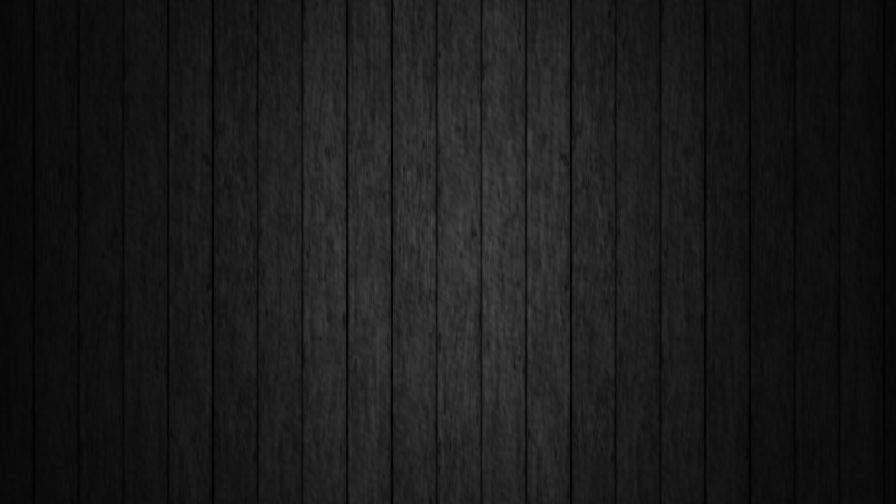
Reproduce this texture procedurally as a Shadertoy shader.

```glsl
#define PLANK_WIDTH 0.0888
#define SEAM_OFFSET 0.0225
#define PLANK_PERIOD 8.0
#define GLOW_CENTER vec2(0.0, 0.02)
#define GLOW_FALLOFF vec2(4.5, 2.2)
#define GLOW_LEVEL 0.160
#define AMBIENT_LEVEL 0.046
#define GRAIN_STRENGTH 0.80
#define FIGURE_STRENGTH 0.11
#define KNOT_STRENGTH 0.38
#define SEAM_HALF_WIDTH 0.0019

const float PLANK_TONE[8] = float[8](0.94, 0.98, 1.06, 1.06, 0.93, 0.95, 1.05, 1.0);
const float SEAM_DEPTH[8] = float[8](0.80, 0.55, 0.50, 0.66, 0.80, 0.48, 0.55, 0.76);

float hash(vec2 cell) {
    vec3 q = fract(cell.xyx * vec3(0.1031, 0.1030, 0.0973));
    q += dot(q, q.yzx + 33.33);
    return fract((q.x + q.y) * q.z);
}

float noise(vec2 p) {
    vec2 cell = floor(p);
    vec2 f = fract(p);
    f = f * f * (3.0 - 2.0 * f);
    return mix(mix(hash(cell), hash(cell + vec2(1, 0)), f.x),
               mix(hash(cell + vec2(0, 1)), hash(cell + vec2(1, 1)), f.x), f.y);
}

float fbm(vec2 p) {
    float sum = 0.0;
    float weight = 0.5;
    for (int i = 0; i < 4; i++) {
        sum += weight * noise(p);
        p = p * 2.03 + 17.1;
        weight *= 0.5;
    }
    return sum;
}

// Fine vertical fibres, broken by short oblique pores
float woodGrain(vec2 p) {
    float bend = 0.014 * (noise(p * vec2(14.0, 5.0)) - 0.5);
    vec2 q = vec2(p.x + bend, p.y);
    float streaks = noise(q * vec2(120.0, 9.0));
    float fibres = noise(q * vec2(215.0, 32.0) + 31.0);
    float pores = noise(vec2(q.x * 170.0 + q.y * 45.0, q.y * 110.0));
    return 0.28 * streaks + 0.38 * fibres + 0.34 * pores - 0.5;
}

// Long nested contours, like the growth rings of a flat-sawn board
float woodFigure(vec2 p) {
    float field = fbm(p * vec2(30.0, 4.0) + 5.0);
    float rings = sin(field * 60.0);
    return rings * smoothstep(0.35, 0.65, noise(p * vec2(25.0, 7.0) + 50.0));
}

void mainImage(out vec4 fragColor, in vec2 fragCoord) {
    vec2 p = (fragCoord - 0.5 * iResolution.xy) / iResolution.y;
    float pixel = 1.0 / iResolution.y;

    // Plank layout; the boards recur after one period
    float s = (p.x + SEAM_OFFSET) / PLANK_WIDTH;
    float across = fract(s);
    float kind = mod(floor(s) + 1.0, PLANK_PERIOD);
    float seamKind = mod(floor(s + 0.5) + 1.0, PLANK_PERIOD);
    vec2 wood = vec2(across * PLANK_WIDTH + kind * 3.71 + 1.0, p.y + kind * 5.3 + 2.0);

    // Wood surface
    float mottled = mod(kind, 4.0) < 0.5 ? 1.0 : 0.5;
    float surface = PLANK_TONE[int(kind)];
    surface *= 1.0 + GRAIN_STRENGTH * woodGrain(wood);
    surface *= 1.0 + FIGURE_STRENGTH * mottled * woodFigure(wood);
    surface *= 0.95 + 0.1 * noise(wood * vec2(40.0, 4.0));

    // Sparse ragged flecks, mostly along the board edges
    float nearEdge = smoothstep(0.2, 0.5, abs(across - 0.5));
    float wear = fbm(wood * vec2(95.0, 24.0) + 80.0) + 0.09 * nearEdge;
    surface *= 1.0 - KNOT_STRENGTH * smoothstep(0.67, 0.86, wear);

    // Grooves, with a soft shadow and a faint lit lip
    float depth = SEAM_DEPTH[int(seamKind)];
    float side = (s - floor(s + 0.5)) * PLANK_WIDTH;
    float dist = abs(side);
    float halfWidth = SEAM_HALF_WIDTH * (0.6 + 0.5 * depth);
    float groove = 1.0 - smoothstep(halfWidth - 0.5 * pixel, halfWidth + 0.8 * pixel, dist);
    float chips = 0.8 + 0.4 * noise(vec2(seamKind * 9.0, p.y * 45.0 + 40.0));
    float shadow = exp(-dist / 0.005);
    float lip = exp(-pow((side - 0.0070) / 0.0016, 2.0));
    surface *= 1.0 - min(depth * chips, 0.95) * groove;
    surface *= 1.0 - 0.35 * depth * shadow;
    surface *= 1.0 + 0.12 * depth * lip;

    // Central glow fading into dark sides
    vec2 d = p - GLOW_CENTER;
    float light = AMBIENT_LEVEL + GLOW_LEVEL * exp(-dot(d * d, GLOW_FALLOFF));
    light *= 1.0 - 0.3 * smoothstep(0.8, 0.89, abs(p.x));

    fragColor = vec4(vec3(clamp(light * surface, 0.0, 1.0)), 1.0);
}
```
